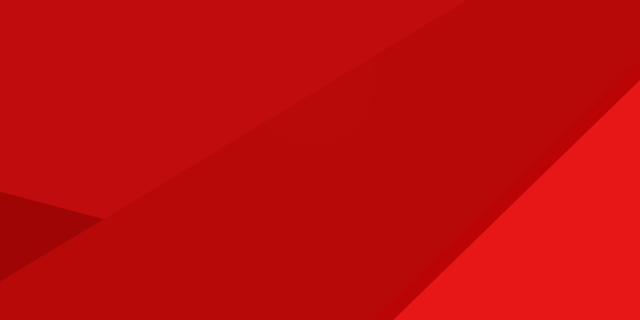
A Shadertoy shader for this background:

```glsl
// Layered red diagonal panels with a dark fold at left and a bright corner at lower right.

const vec3 PANEL_RED  = vec3(0.757, 0.047, 0.050);
const vec3 BAND_RED   = vec3(0.722, 0.036, 0.036);
const vec3 FOLD_RED   = vec3(0.627, 0.020, 0.020);
const vec3 SHADOW_RED = vec3(0.728, 0.014, 0.020);
const vec3 CORNER_RED = vec3(0.906, 0.092, 0.095);

// Signed distance to the line from a to b, positive on its left side.
float lineSide(vec2 p, vec2 a, vec2 b) {
    vec2 dir = normalize(b - a);
    return dot(p - a, vec2(-dir.y, dir.x));
}

// Antialiased coverage of the region where the distance is positive.
float cover(float dist, float pixel) {
    return smoothstep(-0.7 * pixel, 0.7 * pixel, dist);
}

void mainImage(out vec4 fragColor, in vec2 fragCoord) {
    // Canvas units: height is 1, width is 2.
    vec2 p = fragCoord / iResolution.xy * vec2(2.0, 1.0);
    float pixel = 1.0 / iResolution.y;

    float panel  = lineSide(p, vec2(0.0, 0.120), vec2(1.458, 1.0));
    float fold   = lineSide(p, vec2(0.0, 0.401), vec2(0.3255, 0.315));
    float shadow = -lineSide(p, vec2(1.125, 0.0), vec2(2.0, 0.849));
    float corner = -lineSide(p, vec2(1.229, 0.0), vec2(2.0, 0.750));

    // Middle band with a barely visible round glow
    float disc = 0.19 - length(p - vec2(0.976, 0.740));
    vec3 color = BAND_RED + 0.005 * smoothstep(-0.01, 0.01, disc);

    // Upper panel and the dark fold tucked beneath it
    vec3 upper = mix(PANEL_RED, FOLD_RED, cover(-fold, pixel));
    color = mix(color, upper, cover(panel, pixel));

    // Soft strip deepening toward the bright corner
    color = mix(color, SHADOW_RED, smoothstep(0.0, 0.05, shadow));
    color = mix(color, CORNER_RED, cover(corner, pixel));

    fragColor = vec4(color, 1.0);
}
```
